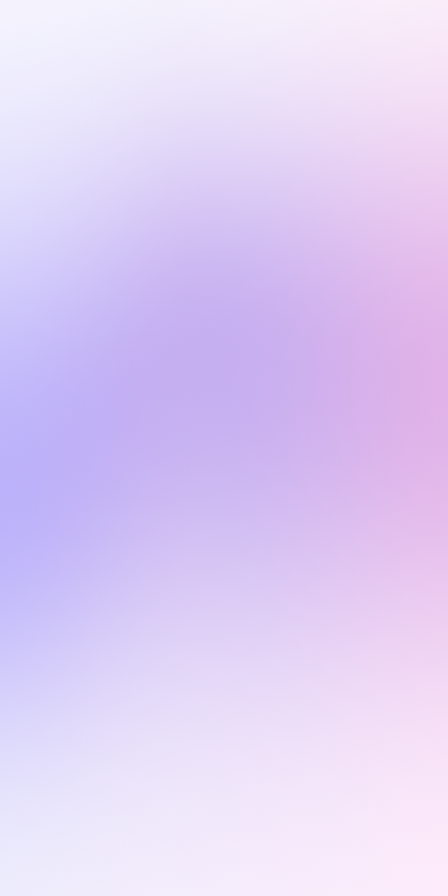
Reproduce this background procedurally as a WebGL 2 fragment shader.

```glsl
#version 300 es
precision highp float;

// Soft pastel backdrop: a pale sheet crossed by one wide, blurred band of colour.
// The band runs from periwinkle through violet to pink; each hue has its own
// height and falloff, and the three are blended smoothly across the width.

uniform vec2 u_resolution;
out vec4 fragColor;

// Pale sheet behind the band
const vec3 TOP_LEFT     = vec3(0.975, 0.975, 0.995);
const vec3 TOP_RIGHT    = vec3(1.000, 0.975, 0.990);
const vec3 BOTTOM_LEFT  = vec3(0.950, 0.950, 0.990);
const vec3 BOTTOM_RIGHT = vec3(1.000, 0.940, 0.990);

// Band hues at the left, middle and right
const vec3 PERIWINKLE = vec3(0.735, 0.698, 0.982);
const vec3 VIOLET     = vec3(0.775, 0.685, 0.942);
const vec3 PINK       = vec3(0.880, 0.698, 0.910);

// Band shape per hue: centre height, falloff below, falloff above
const vec3 PERIWINKLE_SHAPE = vec3(0.45, 0.29, 0.34);
const vec3 VIOLET_SHAPE     = vec3(0.60, 0.37, 0.27);
const vec3 PINK_SHAPE       = vec3(0.57, 0.345, 0.32);

const float MIDDLE = 0.47;       // where violet is purest
const float GRAIN  = 1.0 / 255.0; // dither that hides colour steps

// Smooth blend of three values across the width
vec3 blendAcross(vec3 left, vec3 middle, vec3 right, float x) {
    vec3 leftHalf = mix(left, middle, smoothstep(-0.04, MIDDLE, x));
    return mix(leftHalf, right, smoothstep(MIDDLE, 1.04, x));
}

// Bell curve with separate widths below and above its centre
float bandCoverage(float y, vec3 shape) {
    float offset = y - shape.x;
    float d = offset / (offset < 0.0 ? shape.y : shape.z);
    return exp(-d * d);
}

float hash(vec2 p) {
    return fract(sin(dot(p, vec2(12.99, 78.23))) * 43758.5);
}

void main() {
    vec2 uv = gl_FragCoord.xy / u_resolution;

    // Sheet
    vec3 bottom = mix(BOTTOM_LEFT, BOTTOM_RIGHT, uv.x);
    vec3 top = mix(TOP_LEFT, TOP_RIGHT, smoothstep(0.2, 1.0, uv.x));
    vec3 color = mix(bottom, top, uv.y);

    // Band
    vec3 hue = blendAcross(PERIWINKLE, VIOLET, PINK, uv.x);
    vec3 shape = blendAcross(PERIWINKLE_SHAPE, VIOLET_SHAPE, PINK_SHAPE, uv.x);
    color = mix(color, hue, bandCoverage(uv.y, shape));

    // Dither
    color += (hash(gl_FragCoord.xy) - 0.5) * GRAIN;
    fragColor = vec4(color, 1.0);
}
```
